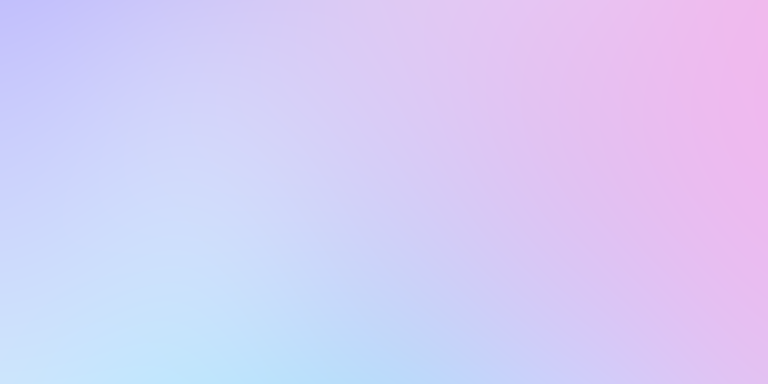
A WebGL 2 fragment shader for this background:

```glsl
#version 300 es
precision highp float;
// Soft pastel mesh gradient: lavender, sky blue and pink blended smoothly.

uniform vec2 u_resolution;
out vec4 fragColor;

// Colour stops from left to right, for three heights of the mesh
const int STOPS = 5;
const vec3 BOTTOM[STOPS] = vec3[STOPS](
    vec3(0.80, 0.90, 0.99), vec3(0.75, 0.90, 0.99), vec3(0.73, 0.86, 0.98),
    vec3(0.81, 0.81, 0.98), vec3(0.89, 0.76, 0.95));
const vec3 MIDDLE[STOPS] = vec3[STOPS](
    vec3(0.80, 0.83, 0.99), vec3(0.82, 0.86, 0.985), vec3(0.83, 0.81, 0.97),
    vec3(0.88, 0.76, 0.95), vec3(0.93, 0.73, 0.94));
const vec3 TOP[STOPS] = vec3[STOPS](
    vec3(0.76, 0.75, 0.99), vec3(0.81, 0.785, 0.975), vec3(0.87, 0.79, 0.955),
    vec3(0.91, 0.765, 0.95), vec3(0.94, 0.73, 0.93));

// Catmull-Rom spline through one row of stops, x in 0..1
vec3 rowColor(vec3 row[STOPS], float x) {
    float position = clamp(x, 0.0, 1.0) * float(STOPS - 1);
    int i = min(int(position), STOPS - 2);
    float t = position - float(i);
    vec3 a = row[max(i - 1, 0)];
    vec3 b = row[i];
    vec3 c = row[i + 1];
    vec3 d = row[min(i + 2, STOPS - 1)];
    vec3 slopeB = 0.5 * (c - a);
    vec3 slopeC = 0.5 * (d - b);
    vec3 curve = 3.0 * (c - b) - 2.0 * slopeB - slopeC;
    vec3 twist = 2.0 * (b - c) + slopeB + slopeC;
    return b + t * (slopeB + t * (curve + t * twist));
}

// Quadratic blend that passes through all three rows, y in 0..1
vec3 meshColor(vec2 uv) {
    float y = uv.y;
    float bottomWeight = (2.0 * y - 1.0) * (y - 1.0);
    float middleWeight = 4.0 * y * (1.0 - y);
    float topWeight = y * (2.0 * y - 1.0);
    return bottomWeight * rowColor(BOTTOM, uv.x)
         + middleWeight * rowColor(MIDDLE, uv.x)
         + topWeight * rowColor(TOP, uv.x);
}

void main() {
    vec2 uv = gl_FragCoord.xy / u_resolution;
    fragColor = vec4(clamp(meshColor(uv), 0.0, 1.0), 1.0);
}
```
